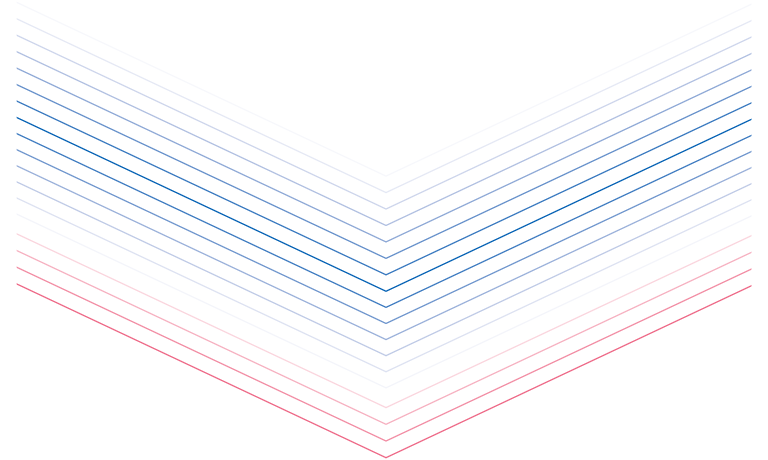
A WebGL 1 fragment shader for this background:

```glsl
precision highp float;
// Nested V-shaped hairlines on white: a blue fan fading above and below its
// darkest line, and a rose fan fading upward from the lowest line.
// Each point maps to the height of the V through it, then to the nearest line.

uniform vec2 u_resolution;

// Lengths are fractions of the canvas width.
const float APEX_X = 0.5026;
const float SLOPE = 0.4705;
const float LINE_WIDTH = 0.0017;
const float LEFT_END = 0.0217;
const float RIGHT_END = 0.9785;

const vec3 WHITE = vec3(1.0);
const vec3 BLUE = vec3(0.0, 0.37, 0.70);
const vec3 LAVENDER = vec3(0.12, 0.20, 0.62);
const vec3 ROSE = vec3(0.93, 0.40, 0.52);

// Share of a pixel-wide window covered by a line at signed distance d.
float lineCoverage(float d, float width, float pixel) {
  float h = 0.5 * pixel;
  float upper = clamp(d + 0.5 * width, -h, h);
  float lower = clamp(d - 0.5 * width, -h, h);
  return (upper - lower) / pixel;
}

// Colour removed from white by a run of lines whose strength falls to
// zero after "reach" steps; faint lines lean from deep towards pale.
vec3 fan(float level, float start, float spacing, float count, float reach,
         float falloff, vec3 deep, vec3 pale, float pixel) {
  float k = clamp(floor((level - start) / spacing + 0.5), 0.0, count);
  float d = (level - start - k * spacing) / sqrt(1.0 + SLOPE * SLOPE);
  float strength = pow(1.0 - k / reach, falloff);
  vec3 ink = mix(pale, deep, strength);
  return (WHITE - ink) * strength * lineCoverage(d, LINE_WIDTH, pixel);
}

void main() {
  float pixel = 1.0 / u_resolution.x;
  vec2 p = gl_FragCoord.xy * pixel;
  float level = p.y - SLOPE * abs(p.x - APEX_X);

  // Blue fans share their darkest line; the rose fan lies beneath.
  vec3 above = fan(level, 0.2197, 0.02142, 7.0, 8.0, 1.55, BLUE, LAVENDER, pixel);
  vec3 below = fan(level, 0.2197, -0.02096, 6.0, 7.0, 1.5, BLUE, LAVENDER, pixel);
  vec3 rose = fan(level, 0.0030, 0.02174, 3.0, 4.17, 1.0, ROSE, ROSE, pixel);
  vec3 absorbed = max(max(above, below), rose);

  // Trim both ends to upright margins.
  float inside = clamp((p.x - LEFT_END) / pixel + 0.5, 0.0, 1.0)
               * clamp((RIGHT_END - p.x) / pixel + 0.5, 0.0, 1.0);

  gl_FragColor = vec4(WHITE - absorbed * inside, 1.0);
}
```
